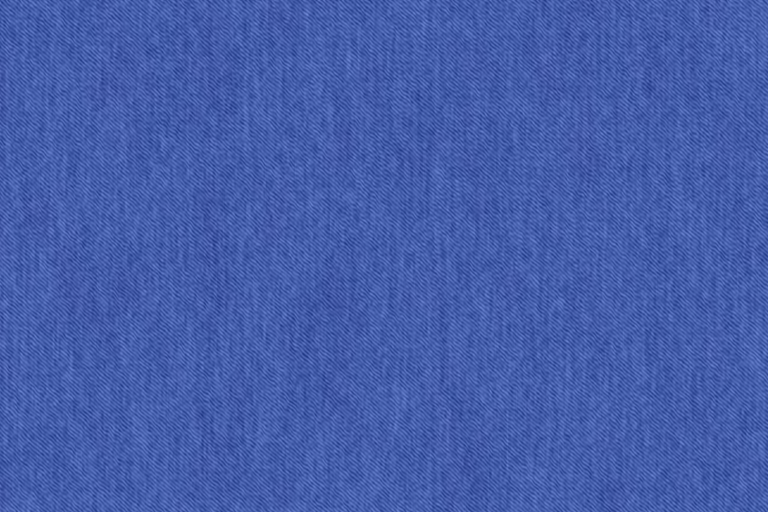
This texture is drawn by a Shadertoy shader. Its source:

```glsl
// Blue denim: fine broken twill ribs falling to the right, with upright threads.
// A wobbling sine wave makes the ribs; stretched value noise adds the threads,
// faint streaks and cloudy wear. Lengths are in units of the canvas height.

#define MID_BLUE vec3(0.267, 0.367, 0.667)
#define TONE_STEP 0.05
#define TWILL_FREQ vec2(108.0, 122.0)
#define TWILL_WOBBLE 0.23
#define TWILL_GAIN 1.18
#define THREAD_GAIN 0.75
#define STREAK_GAIN 0.22
#define CLOUD_GAIN 0.19
#define GRAIN_GAIN 1.05
#define PURPLE_TINT 0.008
#define SAMPLES 2

const float TAU = 6.2831853;

float hash(vec2 cell) {
    return fract(sin(dot(cell, vec2(127.1, 311.7))) * 43758.5453);
}

// Smooth value noise from -1 to 1
float noise(vec2 p) {
    vec2 cell = floor(p);
    vec2 f = fract(p);
    f = f * f * (3.0 - 2.0 * f);
    float low = mix(hash(cell), hash(cell + vec2(1.0, 0.0)), f.x);
    float high = mix(hash(cell + vec2(0.0, 1.0)), hash(cell + vec2(1.0, 1.0)), f.x);
    return 2.0 * mix(low, high, f.y) - 1.0;
}

// Diagonal ribs, broken into short stitches of uneven phase and strength
float twill(vec2 p) {
    float phase = dot(p, TWILL_FREQ);
    phase += TWILL_WOBBLE * noise(p * vec2(108.0, 50.0) + 11.0);
    float strength = 1.0 + 0.55 * noise(p * vec2(120.0, 90.0) + 23.0);
    return strength * sin(TAU * phase);
}

// Narrow upright threads: short marks, long marks and a few pale slubs
float threads(vec2 p) {
    float shortMarks = noise(p * vec2(240.0, 42.0) + 37.0);
    float longMarks = noise(p * vec2(230.0, 12.0) + 41.0);
    float slubs = smoothstep(0.55, 1.0, noise(p * vec2(220.0, 9.0) + 45.0));
    return 0.75 * shortMarks + 0.5 * longMarks + 0.6 * slubs;
}

// Wider faded streaks
float streaks(vec2 p) {
    float wide = noise(p * vec2(48.0, 6.0) + 51.0);
    float narrow = noise(p * vec2(100.0, 10.0) + 67.0);
    return 0.6 * wide + 0.8 * narrow;
}

// Soft wear, taller than wide
float clouds(vec2 p) {
    return 0.7 * noise(p * vec2(15.0, 7.0) + 83.0)
         + 0.6 * noise(p * vec2(34.0, 22.0) + 97.0);
}

vec3 denim(vec2 p) {
    float wear = clouds(p);
    float tone = TWILL_GAIN * twill(p)
               + THREAD_GAIN * threads(p)
               + STREAK_GAIN * streaks(p)
               + CLOUD_GAIN * wear
               + GRAIN_GAIN * noise(p * vec2(215.0, 195.0) + 113.0);
    // Worn dark patches lean slightly to purple
    vec3 tint = vec3(1.0, -0.5, 0.0) * PURPLE_TINT * max(-wear, 0.0);
    return MID_BLUE + TONE_STEP * tone + tint;
}

void mainImage(out vec4 fragColor, in vec2 fragCoord) {
    // Average a small grid of samples to smooth the fine weave
    vec3 color = vec3(0.0);
    for (int i = 0; i < SAMPLES * SAMPLES; i++) {
        vec2 grid = vec2(float(i % SAMPLES), float(i / SAMPLES));
        vec2 offset = (grid + 0.5) / float(SAMPLES) - 0.5;
        color += denim((fragCoord + offset) / iResolution.y);
    }
    fragColor = vec4(color / float(SAMPLES * SAMPLES), 1.0);
}
```
